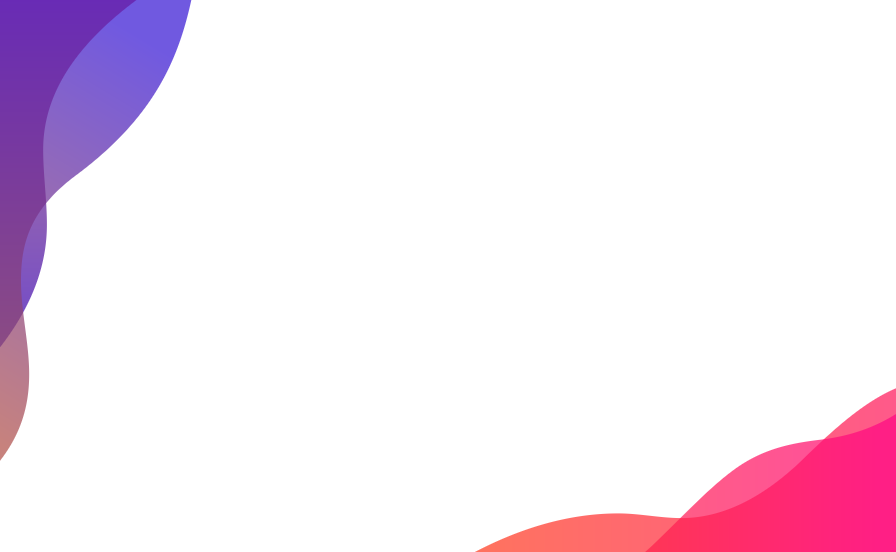
Write a WebGL 1 fragment shader that draws this background.

```glsl
precision highp float;
// White backdrop with translucent violet waves at top left and coral-pink waves at bottom right.

uniform vec2 u_resolution;

// The canvas is measured on this grid, whatever its pixel size.
const vec2 GRID = vec2(768.0, 472.0);
const float SLOPE_STEP = 0.5;

const vec3 PAPER = vec3(1.0);
const vec3 INDIGO = vec3(0.44, 0.35, 0.88);
const vec3 DUSTY_ROSE = vec3(0.78, 0.51, 0.49);
const vec3 LILAC = vec3(0.55, 0.37, 0.71);
const vec3 IRIS = vec3(0.47, 0.31, 0.77);
const vec3 DEEP_VIOLET = vec3(0.41, 0.17, 0.71);
const vec3 PLUM = vec3(0.54, 0.29, 0.52);
const vec3 CORAL = vec3(1.0, 0.45, 0.37);
const vec3 SALMON_PINK = vec3(1.0, 0.35, 0.54);
const vec3 WATERMELON = vec3(1.0, 0.36, 0.53);
const vec3 ORCHID_PINK = vec3(1.0, 0.32, 0.59);
const vec3 SCARLET = vec3(1.0, 0.21, 0.34);
const vec3 MAGENTA = vec3(1.0, 0.12, 0.52);

// Cubic span between knots (position, height, slope), straight beyond its ends.
float span(float t, vec3 a, vec3 b) {
  float width = b.x - a.x;
  float u = (t - a.x) / width;
  float c = clamp(u, 0.0, 1.0);
  float r = 1.0 - c;
  float bend = a.z * c * r * r - b.z * c * c * r;
  float tails = a.z * min(u, 0.0) + b.z * max(u - 1.0, 0.0);
  return mix(a.y, b.y, c * c * (3.0 - 2.0 * c)) + width * (bend + tails);
}

// Left waves: reach from the left side, by distance from the top.
float outerLeft(float t) {
  vec3 shoulder = vec3(150.0, 65.0, -1.35);
  vec3 waist = vec3(240.0, 18.0, 0.0);
  vec3 belly = vec3(320.0, 25.0, 0.0);
  if (t < shoulder.x) return span(t, vec3(0.0, 164.0, -0.22), shoulder);
  if (t < waist.x) return span(t, shoulder, waist);
  if (t < belly.x) return span(t, waist, belly);
  return span(t, belly, vec3(394.0, 0.0, -0.78));
}

float innerLeft(float t) {
  vec3 waist = vec3(128.0, 37.0, 0.0);
  vec3 belly = vec3(192.0, 40.2, 0.0);
  if (t < waist.x) return span(t, vec3(0.0, 117.0, -1.35), waist);
  if (t < belly.x) return span(t, waist, belly);
  return span(t, belly, vec3(297.0, 0.0, -0.78));
}

// Bottom waves: height above the bottom, by distance from the left.
float coralWave(float t) {
  vec3 crest = vec3(530.0, 33.0, 0.0);
  vec3 trough = vec3(584.0, 29.0, 0.0);
  vec3 climb = vec3(690.0, 81.0, 0.98);
  if (t < crest.x) return span(t, vec3(407.0, 0.0, 0.52), crest);
  if (t < trough.x) return span(t, crest, trough);
  if (t < climb.x) return span(t, trough, climb);
  return span(t, climb, vec3(768.0, 140.0, 0.42));
}

float pinkWave(float t) {
  vec3 climb = vec3(630.0, 71.0, 0.72);
  vec3 shelf = vec3(703.0, 96.0, 0.12);
  if (t < climb.x) return span(t, vec3(553.0, 0.0, 0.9), climb);
  if (t < shelf.x) return span(t, climb, shelf);
  return span(t, shelf, vec3(768.0, 118.0, 0.62));
}

// Smooth fill below a curve, using its height here and one step ahead.
float cover(float pos, float height, float ahead) {
  float slope = (ahead - height) / SLOPE_STEP;
  float pixel = GRID.x / u_resolution.x;
  return clamp((height - pos) / (pixel * sqrt(1.0 + slope * slope)) + 0.5, 0.0, 1.0);
}

// Two overlapping sheets, with a colour of its own where they cross.
vec3 layer(vec3 base, vec3 first, vec3 second, vec3 both, float m1, float m2) {
  return mix(mix(base, first, m1), mix(second, both, m1), m2);
}

vec3 blend(vec3 a, vec3 b, float u) {
  return mix(a, b, clamp(u, 0.0, 1.0));
}

void main() {
  vec2 p = gl_FragCoord.xy / u_resolution * GRID;
  float top = GRID.y - p.y;

  // Violet corner
  float outer = cover(p.x, outerLeft(top), outerLeft(top + SLOPE_STEP));
  float inner = cover(p.x, innerLeft(top), innerLeft(top + SLOPE_STEP));
  vec3 outerTint = blend(INDIGO, DUSTY_ROSE, (top - 0.6 * p.x + 40.0) / 420.0);
  vec3 innerTint = blend(LILAC, IRIS, (top - 180.0) / 85.0);
  vec3 violet = blend(DEEP_VIOLET, PLUM, top / 290.0);
  vec3 color = layer(PAPER, outerTint, innerTint, violet, outer, inner);

  // Pink corner
  float coral = cover(p.y, coralWave(p.x), coralWave(p.x + SLOPE_STEP));
  float pink = cover(p.y, pinkWave(p.x), pinkWave(p.x + SLOPE_STEP));
  vec3 coralTint = blend(CORAL, SALMON_PINK, (p.x - 407.0) / 361.0);
  vec3 pinkTint = blend(WATERMELON, ORCHID_PINK, (p.x - 590.0) / 110.0);
  vec3 hot = blend(SCARLET, MAGENTA, (p.x - 555.0) / 200.0);
  color = layer(color, coralTint, pinkTint, hot, coral, pink);

  gl_FragColor = vec4(color, 1.0);
}
```
